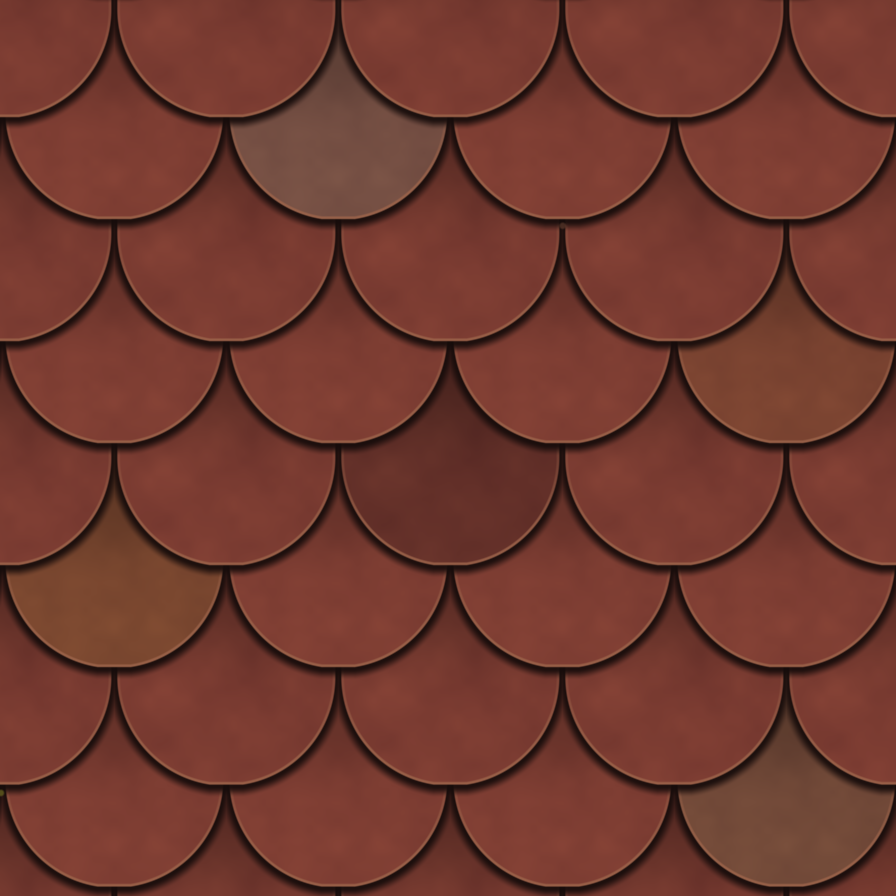
Reproduce this pattern procedurally as a three.js fragment shader.

```glsl
// Fish-scale clay roof: rounded tiles in staggered courses, four across and eight down.
// Courses are painted from the eaves up, each casting a soft shadow on the one below,
// with a pale worn rim, a dark upper part, mottled clay and a few odd-coloured tiles.
varying vec2 vUv;

#define PITCH 0.25
#define RADIUS 0.1217
#define FLAT_CUT 0.0014
#define RIM_WIDTH 0.0042
#define SHADOW_REACH 0.0125
#define SOFT 0.0012
#define CLAY vec3(0.482, 0.235, 0.194)
#define RIM vec3(0.61, 0.39, 0.29)
#define SHADOW vec3(0.085, 0.045, 0.04)
#define MOSS vec3(0.38, 0.36, 0.12)

float hash(vec2 p) {
  p = fract(p * vec2(0.1031, 0.1137));
  p += dot(p, p.yx + 33.33);
  return fract((p.x + p.y) * p.x * 7.31);
}

float noise(vec2 p) {
  vec2 i = floor(p), f = fract(p);
  f = f * f * (3.0 - 2.0 * f);
  return mix(mix(hash(i), hash(i + vec2(1, 0)), f.x),
             mix(hash(i + vec2(0, 1)), hash(i + vec2(1, 1)), f.x), f.y);
}

float mottle(vec2 p) {
  return 0.55 * noise(p * 20.0) + 0.3 * noise(p * 43.0 + 7.0) + 0.15 * noise(p * 95.0 + 19.0);
}

// Height of a course's lower edge; courses come in slightly uneven pairs.
float courseBottom(float row) {
  float pair = floor(row / 2.0);
  float lift = abs(mod(pair, 4.0)) < 0.5 ? 0.005 : 0.0;
  return pair * PITCH + 0.0055 + lift + mod(row, 2.0) * 0.1138;
}

// Signed distance to a tile with a round foot and straight sides, foot at y = 0.
float tileDistance(vec2 p) {
  p.y -= RADIUS - FLAT_CUT;
  float foot = length(vec2(p.x, min(p.y, 0.0))) - RADIUS;
  return max(foot, -p.y - RADIUS + FLAT_CUT);
}

float isTile(vec2 id, float column, float row) {
  return 1.0 - step(0.5, distance(id, vec2(column, row)));
}

// Ordinary clay, apart from the few replaced or weathered tiles.
vec3 tileColour(vec2 id) {
  vec3 c = CLAY;
  c = mix(c, vec3(0.445, 0.300, 0.255), isTile(id, 1.0, 6.0));
  c = mix(c, vec3(0.465, 0.255, 0.185), isTile(id, 3.0, 4.0));
  c = mix(c, vec3(0.390, 0.190, 0.160), isTile(id, 2.0, 3.0));
  c = mix(c, vec3(0.465, 0.270, 0.180), isTile(id, 0.0, 2.0));
  c = mix(c, vec3(0.435, 0.280, 0.215), isTile(id, 3.0, 0.0));
  return c;
}

float speck(vec2 centre) {
  return 1.0 - smoothstep(0.002, 0.005, distance(vUv, centre));
}

void main() {
  vec3 colour = SHADOW;
  for (int i = -2; i <= 8; i++) {
    float row = float(i);
    float odd = mod(row, 2.0);

    // Local position within the nearest tile of this course
    float x = vUv.x - 0.0026 - (1.0 - odd) * 0.5 * PITCH;
    float column = floor(x / PITCH + 0.5);
    vec2 p = vec2(x - column * PITCH, vUv.y - courseBottom(row));
    float d = tileDistance(p);

    // Shadow cast on the course beneath, dropped slightly downward
    float drop = max(tileDistance(p + vec2(0.0, 0.0022)), 0.0);
    float shade = 1.0 - smoothstep(0.0, SHADOW_REACH, drop);
    colour = mix(colour, SHADOW, 0.92 * shade);

    // Clay body, darker towards the overlap above
    vec3 clay = tileColour(vec2(column, row));
    clay *= mix(1.02, 0.72, smoothstep(0.09, 0.235, p.y));
    float stain = mottle(p + vec2(1.0 + odd * 0.37, 1.0));
    clay *= 0.91 + 0.18 * stain;
    clay.g += 0.012 * (stain - 0.5);

    // Worn rim, fading up the sides
    float rim = smoothstep(-RIM_WIDTH, -RIM_WIDTH * 0.4, d);
    rim *= mix(0.85, 0.3, smoothstep(0.03, 0.125, p.y));
    clay = mix(clay, RIM, rim);

    colour = mix(colour, clay, 1.0 - smoothstep(-SOFT, SOFT, d));
  }

  // Tiny growths caught in the joints
  colour = mix(colour, MOSS, 0.8 * speck(vec2(0.001, 0.115)));
  colour = mix(colour, RIM, 0.35 * speck(vec2(0.628, 0.748)));
  gl_FragColor = vec4(colour, 1.0);
}
```
